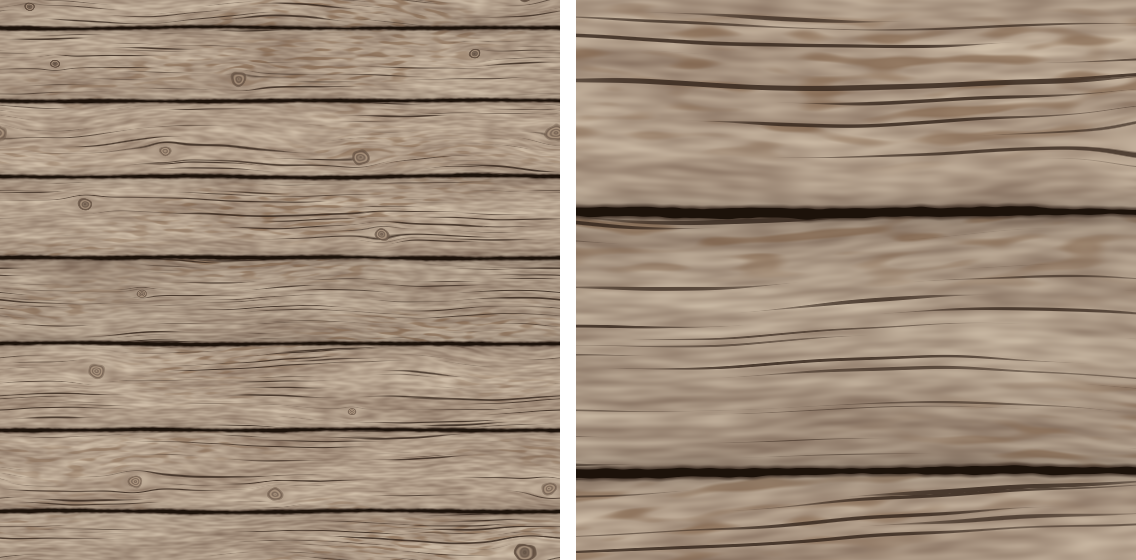
Left: the whole. Right: its middle third, enlarged.
Reproduce this texture procedurally as a Shadertoy shader.

```glsl
// Weathered horizontal wood planks with knots, drying cracks and dark gaps.

vec2 hash2(vec2 p) {
    vec3 q = fract(p.xyx * vec3(.1031, .1030, .0973));
    q += dot(q, q.yzx + 33.33);
    return fract((q.xx + q.yz) * q.zy);
}

float corner(vec2 cell, vec2 f, vec2 o, float period) {
    vec2 c = cell + o;
    c.x = mod(c.x, period);
    float a = 6.2832 * hash2(c).x;
    return dot(vec2(cos(a), sin(a)), f - o);
}

// Gradient noise, about -1 to 1, repeating across the canvas width
float noise(vec2 p, vec2 freq) {
    p *= freq;
    vec2 i = floor(p), f = p - i;
    vec2 u = f * f * f * (f * (f * 6. - 15.) + 10.);
    float bottom = mix(corner(i, f, vec2(0), freq.x), corner(i, f, vec2(1, 0), freq.x), u.x);
    float top = mix(corner(i, f, vec2(0, 1), freq.x), corner(i, f, vec2(1), freq.x), u.x);
    return 1.4 * mix(bottom, top, u.y);
}

// Height of gap k: seven unequal planks, slightly wavy
float seam(float k, float x) {
    float uneven = .014 * (1. - cos(6.2832 * (k - .2) / 7.));
    float row = mod(k, 7.) * 5.3 + .4;
    return .086 + k / 7. + uneven + .003 * noise(vec2(x, row), vec2(4, 1))
        + .0008 * noise(vec2(x, row), vec2(31, 1));
}

// Thin tapering cracks that follow the grain
float cracks(float x, float v, float px) {
    float cluster = noise(vec2(x, v), vec2(2, 13));
    v += .0014 * noise(vec2(x, v), vec2(13, 30));
    float crack = 0.;
    for (float layer = 0.; layer < 2.; layer++) {
        float rows = 48. + 47. * layer;
        float c = v * rows, row = floor(c);
        vec2 h = hash2(vec2(row, layer + 7.));
        float along = noise(vec2(x + h.x, row + .3), vec2(5, 1));
        float reach = smoothstep(.12, .65, along + .55 * cluster);
        float dist = abs(fract(c) - .3 - .4 * h.y) / rows;
        float width = (.0015 - .0005 * layer) * reach;
        crack = max(crack, sqrt(reach) * clamp((width - dist) / px + .5, 0., 1.));
    }
    return crack;
}

void mainImage(out vec4 fragColor, in vec2 fragCoord) {
    vec2 p = fragCoord / iResolution.xy;
    float px = 1. / iResolution.y;
    float x = p.x;

    // Find the plank; the lowest strip continues the top plank
    float y = p.y < seam(0., x) ? p.y + 1. : p.y;
    float plank = 0.;
    for (float k = 1.; k < 7.; k++) plank += step(seam(k, x), y);
    float low = seam(plank, x), high = seam(plank + 1., x);
    vec2 plankHash = hash2(vec2(plank + 3., 11.));

    // Grain coordinate: sweeping waves, pushed apart around knots
    float v = y + plank * 3.7;
    float bend = mix(.006, .024, plankHash.x) * noise(vec2(x, v), vec2(3, 6));
    float knotR = 9., knotDark = 0.;
    for (float slot = 0.; slot < 3.; slot++) {
        vec2 h = hash2(vec2(slot + 5., plank * 2.3 + 1.));
        vec2 g = hash2(vec2(plank + 17., slot * 3.1 + 9.));
        if (g.x > .78) continue;
        vec2 q = vec2(x - (slot + h.x) / 3., y - mix(low, high, .2 + .6 * h.y));
        q.x -= round(q.x);
        float radius = mix(.006, .017, g.y);
        vec2 s = q / radius;
        bend -= .8 * q.y * exp(-dot(s * s, vec2(.09, .28)));
        float r = length(s * vec2(.85, 1)) + .25 * noise(p, vec2(60));
        if (r < knotR) {
            knotR = r;
            knotDark = fract(g.x * 7. + h.x);
        }
    }
    v += bend;
    vec2 w = vec2(x, v);

    // Bleached wood: broad bands, fibres and fine streaks
    float tone = .5 + .5 * noise(w, vec2(3, 24)) + .55 * noise(w, vec2(11, 95))
        + .5 * noise(w, vec2(37, 210));
    vec3 col = mix(vec3(.60, .52, .45), vec3(.75, .68, .60), clamp(tone, -.6, 1.3));
    col *= .97 + .06 * plankHash.y;

    // Brown worn flecks gathered in patches
    float fleck = smoothstep(.05, .55, noise(w + .5, vec2(26, 130)));
    fleck *= smoothstep(-.05, .45, noise(w, vec2(2, 9)));
    col = mix(col, vec3(.50, .38, .28), .6 * fleck);

    // Knots: rings, dark rim and a core
    float inside = 1. - smoothstep(.8, 1.15, knotR);
    float ring = .5 + .5 * sin(knotR * 17.);
    vec3 knot = mix(vec3(.66, .57, .48), vec3(.47, .39, .33), ring);
    knot = mix(knot, vec3(.26, .20, .16), .75 * knotDark * (1. - smoothstep(.2, .8, knotR)));
    col = mix(col, knot, .8 * inside);
    float rim = 1. - smoothstep(.04, .2, abs(knotR - .95));
    col = mix(col, vec3(.30, .23, .18), rim * (.25 + .5 * knotDark));

    col = mix(col, vec3(.22, .16, .12), .85 * cracks(x, v, px) * (1. - inside));

    // Shaded plank edges and the gaps between
    float edge = min(y - low, high - y);
    float nearest = mod(y - low < high - y ? plank : plank + 1., 7.);
    float halfGap = .0024 + .0013 * noise(vec2(x, nearest * 3.3 + .6), vec2(9, 1));
    float rough = edge + .0007 * noise(p, vec2(90));
    col *= 1. - .2 * exp(-edge / .006);
    col = mix(col, vec3(.26, .20, .16), .8 * (1. - smoothstep(halfGap, halfGap + .002 + px, rough)));
    col = mix(col, vec3(.11, .07, .04), clamp((halfGap - rough) / px + .5, 0., 1.));

    fragColor = vec4(col, 1);
}
```
